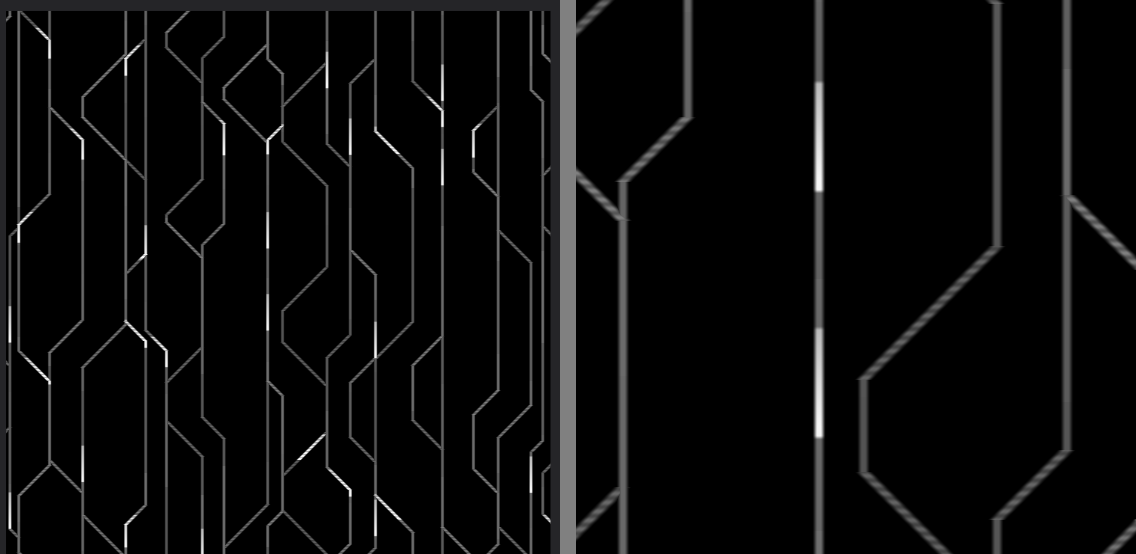
Left: the whole. Right: its middle third, enlarged.
A WebGL 1 fragment shader for this pattern:

```glsl
precision highp float;
// Circuit-like traces: thin grey lines run upward on black, jog at 45 degrees,
// merge and split. Each trace swaps between two neighbouring lanes, so traces
// meet but never cross; some rows carry a short bright pulse along the path.

uniform vec2 u_resolution;

#define TRACES 21
#define LANE_GAP 0.052
#define LANE_JITTER 0.75
#define ROW_HEIGHT 0.165
#define LINE_CORE 0.0007
#define LINE_EDGE 0.0041
#define LINE_GREY 0.38
#define PULSE_LENGTH 0.068
#define PULSE_CHANCE 0.26
#define STAIR_PERIOD 0.0053
#define FRAME_COLOR vec3(0.145, 0.145, 0.155)

float hash(vec2 p) {
  vec3 q = fract(vec3(p.xyx) * vec3(0.1031, 0.1030, 0.0973));
  q += dot(q, q.yzx + 33.33);
  return fract((q.x + q.y) * q.z);
}

// Irregular horizontal position of a lane
float laneX(float lane) {
  float shift = LANE_JITTER * (hash(vec2(lane + 17.0, 71.0)) - 0.5);
  return (lane + shift) * LANE_GAP;
}

// Lane that a trace occupies at the foot of a row
float knotX(float trace, float row) {
  return laneX(trace - step(0.5, hash(vec2(trace + 5.0, row + 23.0))));
}

// Brightness of one trace at point p
float traceLight(vec2 p, float trace) {
  float t = p.y / ROW_HEIGHT + hash(vec2(trace + 9.0, 3.0));
  float row = floor(t);
  float y = fract(t) * ROW_HEIGHT;
  vec2 seed = vec2(trace + 31.0, row + 47.0);

  // Vertical run, 45 degree jog, vertical run
  float fromX = knotX(trace, row);
  float jog = knotX(trace, row + 1.0) - fromX;
  float jogSize = abs(jog);
  float jogStart = hash(seed) * (ROW_HEIGHT - jogSize);
  float climbed = clamp(y - jogStart, 0.0, jogSize);
  float diagonal = step(0.00001, climbed) * step(climbed, jogSize - 0.00001);
  float dist = abs(p.x - fromX - sign(jog) * climbed);
  dist *= mix(1.0, 0.7071, diagonal);

  // Soft profile, with a fine stair texture on the diagonals
  float profile = 1.0 - smoothstep(LINE_CORE, LINE_EDGE, dist);
  float stairs = 1.0 + 0.2 * diagonal * cos(6.2832 * p.y / STAIR_PERIOD);
  float grey = LINE_GREY * mix(0.85, 1.15, hash(seed + 60.0));

  // Pulse measured along the path, fading towards one end
  float along = y + 0.414 * climbed;
  along -= hash(seed + 120.0) * (ROW_HEIGHT - PULSE_LENGTH);
  float pulse = smoothstep(0.0, 0.003, along)
              * (1.0 - smoothstep(PULSE_LENGTH - 0.003, PULSE_LENGTH, along));
  pulse *= step(hash(seed + 180.0), PULSE_CHANCE);
  float glow = mix(1.0, 0.72, clamp(along / PULSE_LENGTH, 0.0, 1.0));

  return profile * stairs * mix(grey, glow, pulse);
}

void main() {
  vec2 p = gl_FragCoord.xy / u_resolution.x;
  float top = u_resolution.y / u_resolution.x;

  float light = 0.0;
  for (int i = 0; i < TRACES; i++) {
    light = max(light, traceLight(p, float(i)));
  }
  vec3 color = vec3(min(light, 0.96));

  // Dark frame on the left, right and top
  float inside = min(min(p.x - 0.0108, 0.983 - p.x), top - 0.0195 - p.y);
  color = mix(FRAME_COLOR, color, smoothstep(-0.001, 0.001, inside));
  gl_FragColor = vec4(color, 1.0);
}
```
